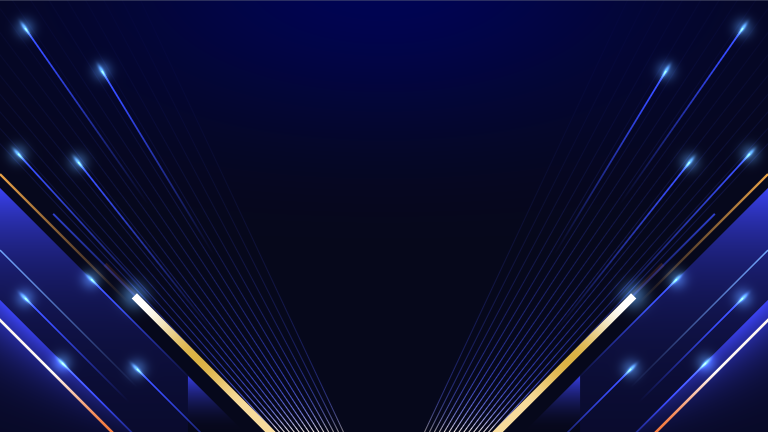
Give the GLSL for this background, as a Shadertoy shader.

```glsl
// Mirrored navy stage backdrop: a fan of light rays, diagonal blue panels, gold bars and comets.

// All lengths are in canvas heights; x is measured inward from the nearest side.
const vec3 NIGHT       = vec3(0.025, 0.030, 0.105);
const vec3 TOP_GLOW    = vec3(0.000, 0.015, 0.330);
const vec3 PANEL_DARK  = vec3(0.030, 0.035, 0.150);
const vec3 PANEL_BLUE  = vec3(0.230, 0.260, 0.950);
const vec3 RAY_BLUE    = vec3(0.230, 0.300, 0.900);
const vec3 RAY_CREAM   = vec3(0.950, 0.900, 0.780);
const vec3 COMET_TAIL  = vec3(0.220, 0.310, 0.980);
const vec3 COMET_GLOW  = vec3(0.350, 0.620, 0.850);
const vec3 GOLD        = vec3(0.860, 0.700, 0.270);
const vec3 PALE_GOLD   = vec3(0.970, 0.860, 0.610);
const vec3 AMBER       = vec3(0.920, 0.640, 0.280);
const vec3 ORANGE      = vec3(0.950, 0.480, 0.250);
const vec3 ICE         = vec3(0.450, 0.650, 0.980);

const vec2  FAN_APEX  = vec2(0.968, -0.368);
const float FAN_FIRST = 0.47;    // slope dx/dy of the innermost ray
const float FAN_STEP  = 0.031;
const float FAN_COUNT = 16.0;
const vec2  DOWN_IN   = vec2(0.70711, -0.70711);

const float UPPER_EDGE = 0.565;  // panels lie where x + y is below these
const float LOWER_EDGE = 0.306;
const vec2  WEDGE_TIP  = vec2(0.435, 0.124);
const vec2  BAR_START  = vec2(0.311, 0.315);

const int FAN_COMETS = 4;        // the first comets follow the fan rays
const int COMETS = 8;
const vec2 COMET_HEADS[COMETS] = vec2[COMETS](
    vec2(0.058, 0.935), vec2(0.236, 0.836), vec2(0.042, 0.644), vec2(0.181, 0.625),
    vec2(0.211, 0.354), vec2(0.058, 0.310), vec2(0.144, 0.160), vec2(0.317, 0.146));

float pixel;                     // one pixel in canvas heights

float inside(float d) { return clamp(0.5 - d / pixel, 0.0, 1.0); }

// Coverage of a line with the given half width.
float stroke(float d, float halfWidth) {
    return min(inside(abs(d) - halfWidth), 2.0 * halfWidth / pixel);
}

// Coordinates along and across a direction.
vec2 alongAcross(vec2 q, vec2 dir) {
    return vec2(dot(q, dir), q.x * dir.y - q.y * dir.x);
}

// A line that starts sharply and fades over its length.
float streak(vec2 p, vec2 start, vec2 dir, float len, float halfWidth) {
    vec2 a = alongAcross(p - start, dir);
    return stroke(a.y, halfWidth) * inside(-a.x) * clamp(1.0 - a.x / len, 0.0, 1.0);
}

vec3 backdrop(vec2 p, float center) {
    float dx = (p.x - center) / 0.72;
    float lift = pow(smoothstep(0.35, 1.05, p.y), 1.5);
    return mix(NIGHT, TOP_GLOW, lift * exp(-dx * dx));
}

vec3 fanRays(vec2 p) {
    vec2 q = p - FAN_APEX;
    float slope = -q.x / q.y;
    float index = clamp(round((slope - FAN_FIRST) / FAN_STEP), 0.0, FAN_COUNT - 1.0);
    float raySlope = FAN_FIRST + index * FAN_STEP;
    float d = (slope - raySlope) * q.y * inversesqrt(1.0 + raySlope * raySlope);
    float fade = exp(-3.4 * p.y) * mix(0.55, 1.0, smoothstep(0.0, 6.0, index));
    return stroke(d, 0.0012) * fade * mix(RAY_BLUE, RAY_CREAM, exp(-22.0 * p.y));
}

vec3 addPanels(vec3 col, vec2 p) {
    float diagonal = (p.x + p.y) * 0.70711;
    // Upper panel, and the small wedge at its inner end
    float upper = inside(diagonal - UPPER_EDGE * 0.70711);
    vec3 shade = mix(PANEL_DARK, PANEL_BLUE, exp(-5.8 * (UPPER_EDGE - p.y)));
    float wedgeFade = clamp(p.y / WEDGE_TIP.y, 0.0, 1.0);
    vec3 wedge = mix(NIGHT, PANEL_BLUE, 0.85 * wedgeFade * wedgeFade);
    shade = mix(shade, wedge, inside(WEDGE_TIP.x - p.x));
    col = mix(col, shade, upper);
    // Lower panel, brightest along its edge
    float depth = max(LOWER_EDGE - p.x - p.y, 0.0);
    float light = exp(-9.0 * depth) * smoothstep(-0.08, 0.30, p.y);
    return mix(col, mix(PANEL_DARK, PANEL_BLUE, light), inside(diagonal - LOWER_EDGE * 0.70711));
}

vec3 addBars(vec3 col, vec2 p) {
    // Thin diagonals
    col = mix(col, AMBER, streak(p, vec2(0.0, 0.597), DOWN_IN, 0.42, 0.0026));
    col = mix(col, ORANGE, 0.16 * streak(p, vec2(0.243, 0.388), DOWN_IN, 0.20, 0.005));
    col = mix(col, ICE, streak(p, vec2(0.0, 0.421), DOWN_IN, 0.45, 0.0018));
    col = mix(col, COMET_TAIL, 0.8 * streak(p, vec2(0.123, 0.505), DOWN_IN, 0.36, 0.0022));
    vec3 hot = mix(ORANGE, vec3(1.0, 0.97, 0.95), smoothstep(0.0, 0.16, p.y));
    col = mix(col, hot, stroke((p.x + p.y - 0.259) * 0.70711, 0.0030));
    // Thick gold bar with a glowing white end
    vec2 a = alongAcross(p - BAR_START, DOWN_IN);
    col += COMET_GLOW * 0.55 * exp(-dot(a, a) / 0.0009);
    vec3 metal = mix(vec3(1.0), GOLD, smoothstep(0.02, 0.20, a.x));
    metal = mix(metal, PALE_GOLD, smoothstep(0.21, 0.36, a.x));
    return mix(col, metal, inside(abs(a.y) - 0.0085) * inside(-a.x));
}

vec3 comets(vec2 p) {
    vec3 sum = vec3(0.0);
    for (int i = 0; i < COMETS; i++) {
        vec2 head = COMET_HEADS[i];
        bool onFan = i < FAN_COMETS;
        vec2 dir = onFan ? normalize(FAN_APEX - head) : DOWN_IN;
        vec2 a = alongAcross(p - head, dir);
        float halo = exp(-dot(a, a) / 0.0005);
        float core = exp(-a.x * a.x / 0.00022 - a.y * a.y / 0.000018);
        sum += COMET_TAIL * streak(p, head, dir, onFan ? 0.50 : 0.34, 0.0020);
        sum += COMET_GLOW * (0.45 * halo + 0.85 * core);
    }
    return sum;
}

void mainImage(out vec4 fragColor, in vec2 fragCoord) {
    pixel = 1.0 / iResolution.y;
    vec2 p = fragCoord * pixel;
    float center = 0.5 * iResolution.x * pixel;
    p.x = center - abs(p.x - center);

    vec3 col = backdrop(p, center) + fanRays(p);
    col = addPanels(col, p);
    col = addBars(col, p) + comets(p);
    col = mix(col, vec3(0.4, 0.42, 0.5), 0.6 * stroke(p.y - 1.0, 0.0016)); // top rim
    fragColor = vec4(clamp(col, 0.0, 1.0), 1.0);
}
```
